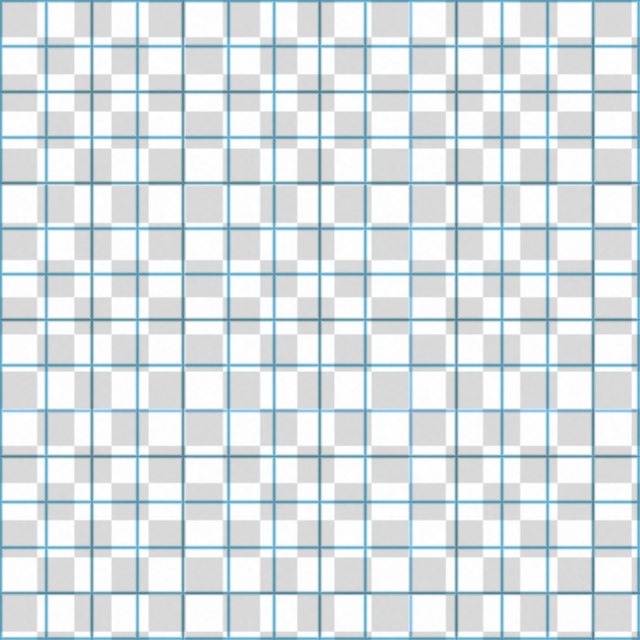
Give the GLSL for this pattern, as a WebGL 1 fragment shader.

```glsl
precision highp float;
// Pale grey and white checkerboard under a finer-ruled blue line grid.
// The two layers have different pitches, so their overlap drifts across the canvas.
// Lines have a soft Gaussian profile and tint the checks by multiplication.

uniform vec2 u_resolution;

const float CHECK_COUNT = 17.224;
const float LINE_PITCH = 0.0712;
const float LINE_START = 0.0012;
const float LINE_SIGMA = 0.0018;
const float EDGE_BLUR = 0.0014;
const float PI = 3.14159265;

const vec3 WHITE = vec3(0.993);
const vec3 GREY = vec3(0.85);
const vec3 BLUE_INK = vec3(0.37, 0.68, 0.80);
const vec3 DARK_INK = vec3(0.36, 0.59, 0.66);
const vec3 LIGHT_INK = vec3(0.52, 0.76, 0.92);

float hash(vec2 p) {
  p = fract(p * vec2(0.1031, 0.1137));
  p += dot(p, p.yx + 33.33);
  return fract((p.x + p.y) * p.x * 43.7);
}

float valueNoise(vec2 p) {
  vec2 cell = floor(p);
  vec2 f = fract(p);
  f = f * f * (3.0 - 2.0 * f);
  float low = mix(hash(cell), hash(cell + vec2(1.0, 0.0)), f.x);
  float high = mix(hash(cell + vec2(0.0, 1.0)), hash(cell + vec2(1.0)), f.x);
  return mix(low, high, f.y);
}

// 1 on grey checks, 0 on white ones, with softened borders.
float checker(vec2 p, float count, float blur) {
  vec2 wave = sin(PI * p * count) / (PI * count * blur);
  wave = clamp(wave, -1.0, 1.0);
  return 0.5 + 0.5 * wave.x * wave.y;
}

// Every third line is darker, plus an early one; the tenth is lighter.
vec3 inkColor(float index) {
  float third = step(abs(mod(index, 3.0) - 1.0), 0.5) * step(3.5, index);
  float early = step(abs(index - 2.0), 0.5);
  float light = step(abs(index - 9.0), 0.5);
  vec3 ink = mix(BLUE_INK, DARK_INK, max(third, early));
  return mix(ink, LIGHT_INK, light);
}

// Multiplicative tint of the nearest line along one axis.
vec3 lineTint(float coord, float sigma) {
  float index = floor((coord - LINE_START) / LINE_PITCH + 0.5);
  float offset = (coord - LINE_START - index * LINE_PITCH) / sigma;
  return mix(vec3(1.0), inkColor(index), exp(-0.5 * offset * offset));
}

void main() {
  vec2 uv = gl_FragCoord.xy / u_resolution;
  vec2 p = vec2(uv.x, 1.0 - uv.y);
  float pixel = 1.0 / min(u_resolution.x, u_resolution.y);

  // Checks
  float grey = checker(p, CHECK_COUNT, max(EDGE_BLUR, 0.6 * pixel));
  vec3 color = mix(WHITE, GREY, grey);

  // Ruled lines, at full strength where only one of a crossing pair counts
  float sigma = max(LINE_SIGMA, 0.5 * pixel);
  color *= min(lineTint(p.x, sigma), lineTint(p.y, sigma));

  // Faint mottling
  color += 0.01 * (valueNoise(p * 180.0) - 0.5);
  gl_FragColor = vec4(clamp(color, 0.0, 1.0), 1.0);
}
```
